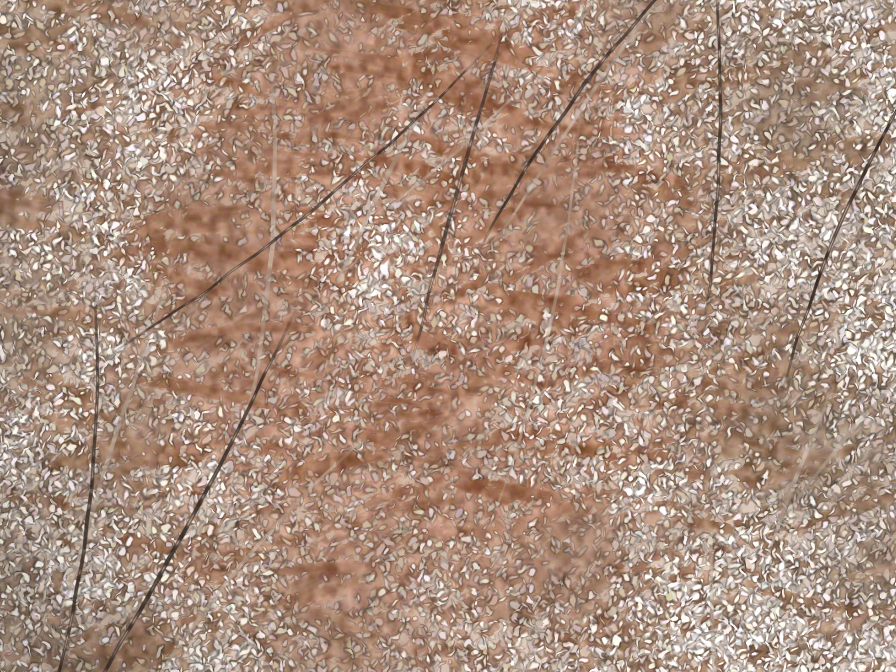
Write a WebGL 2 fragment shader that draws this texture.

```glsl
#version 300 es
precision highp float;

uniform vec2 u_resolution;
out vec4 outColor;

vec3 hash3(vec2 p) {
  vec3 q = fract(p.xyx * vec3(.1031, .1030, .0973));
  q += dot(q, q.yxz + 33.33);
  return fract((q.xxy + q.yzz) * q.zyx);
}

float noise(vec2 p) {
  vec2 i = floor(p), f = fract(p);
  f = f * f * (3. - 2. * f);
  return mix(mix(hash3(i).x, hash3(i + vec2(1, 0)).x, f.x),
             mix(hash3(i + vec2(0, 1)).x, hash3(i + vec2(1, 1)).x, f.x), f.y);
}

float fbm(vec2 p) {
  float sum = 0., amp = .53;
  for (int i = 0; i < 4; i++) {
    sum += amp * noise(p);
    p = p * 2.03 + 17.3;
    amp *= .5;
  }
  return sum;
}

mat2 rotation(float a) {
  return mat2(cos(a), -sin(a), sin(a), cos(a));
}

// Long thin furrows running in a few crossing directions
float furrows(vec2 p) {
  float depth = 0.;
  for (int i = 0; i < 3; i++) {
    float k = float(i);
    vec2 q = rotation(-.22 + .35 * k) * p;
    q.y += .035 * noise(q * 5. + k * 9.);
    float n = fbm(q * vec2(6., 38.) + k * 31.);
    depth = max(depth, smoothstep(.56, .76, n) * (1. - .12 * k));
  }
  return depth;
}

// Glossy skin flakes with soft dark rims, scattered over one jittered grid
void addFlakes(inout vec3 color, vec2 p, float scale, float density, float glare, float px) {
  vec2 g = p * scale, cell = floor(g);
  float blur = scale * px * .75, rim = 0., gloss = 0.;
  vec3 tint = vec3(1);
  for (int y = -1; y <= 1; y++)
    for (int x = -1; x <= 1; x++) {
      vec2 id = cell + vec2(x, y) + scale * 3.;
      vec3 a = hash3(id), b = hash3(id + 211.7);
      vec2 q = rotation(.2 + 2.5 * a.z) * (g - cell - vec2(x, y) - a.xy);
      vec2 size = vec2(mix(.2, .46, b.x), mix(.1, .23, b.y));
      float d = (length(q / size) - 1.) * size.y;
      float present = smoothstep(-.1, .1, density - b.z);
      float cover = present * (1. - smoothstep(-blur, blur, d));
      rim = max(rim, present * (1. - smoothstep(0., .16, abs(d - .12))));
      if (cover > gloss) {
        gloss = cover;
        vec3 hue = (hash3(id + 57.1) - .5) * vec3(.05, .07, .11);
        float shine = smoothstep(-.25, .25, glare - a.x);
        tint = mix(vec3(.80, .72, .66), vec3(.98, .955, .935), shine) + hue;
      }
    }
  color *= 1. - rim * vec3(.17, .16, .15);
  color = mix(color, tint, gloss * .92);
}

// Curved tapering hairs; the first ones are pale, the last ones dark
void addHairs(inout vec3 color, vec2 p, float px) {
  for (int i = 0; i < 18; i++) {
    float k = float(i);
    bool dark = i > 10;
    vec3 a = hash3(vec2(k * 7.3 + 2., 41.)), b = hash3(vec2(k * 3.7 + 5., 97.));
    float slot = dark ? (k - 10.5) / 7. : (k + .5) / 11.;
    vec2 root = vec2(slot * 1.36 + .08 * (a.x - .5), a.y);
    vec2 q = rotation(mix(.65, 1.65, fract(k * .618))) * (p - root);
    float reach = mix(.16, dark ? .5 : .36, b.x);
    float along = q.x / reach;
    float d = abs(q.y - (b.y - .5) * .6 * q.x * q.x - .003 * noise(vec2(q.x * 20., k)));
    float width = mix(.0018, .0036, b.z) * (1. - .45 * abs(along));
    float body = 1. - smoothstep(width - px * .5, width + px, d);
    body *= 1. - smoothstep(.6, 1., abs(along));
    float streak = noise(vec2(q.x * 90., k * 13.));
    vec3 pale = mix(vec3(.60, .53, .47), vec3(.86, .81, .76), streak);
    vec3 ink = mix(vec3(.19, .15, .13), vec3(.48, .40, .35), streak * streak);
    ink += .25 * smoothstep(.5, .9, streak) * (1. - smoothstep(0., width * .6, d));
    color = mix(color, dark ? ink : pale, body * (dark ? mix(.65, .95, a.z) : .6));
  }
}

void main() {
  float px = 1. / u_resolution.y;
  vec2 p = gl_FragCoord.xy * px;
  float outer = smoothstep(.22, .75, length((p - vec2(.62, .56)) * vec2(1.1, .75)));
  float furrow = furrows(p);
  float patches = fbm(p * 6. + 4.) - .5;
  float glare = clamp(.28 + .4 * outer + 1.6 * patches, 0., 1.);
  vec2 warped = p + .006 * vec2(noise(p * 125.), noise(p * 125. + 40.));

  // Skin tone, rosy in the middle and greyer outside, finely mottled
  vec3 color = mix(vec3(.735, .575, .475), vec3(.59, .42, .305), furrow * .85);
  color += vec3(.02, -.015, -.01) * (1. - outer);
  color = mix(color, vec3(.585, .515, .455), (.15 + .6 * outer) * (1. - .5 * furrow));
  color += .22 * (noise(warped * 90.) - .5) + .2 * (fbm(p * 45.) - .5);
  color += (hash3(floor(p * 150.)) - .5) * vec3(.03, .03, .05);

  // Irregular sheen and flakes, both thinning out inside the furrows
  float density = .56 + .36 * outer + 1.5 * patches - .5 * furrow;
  float edge = .72 - .28 * density;
  float sheen = smoothstep(edge, edge + .13, fbm(rotation(.5) * warped * vec2(60., 95.)));
  color = mix(color, mix(vec3(.79, .70, .63), vec3(.91, .87, .84), glare), sheen * .7);
  for (int i = 0; i < 3; i++)
    addFlakes(color, warped + float(i) * .37, 92. - 17. * float(i), density * .8, glare, px);

  // Broad lighting: bright glare patches, dim lower left
  color *= 1. + .25 * patches + .05 * outer;
  addHairs(color, p, px);
  color *= 1. - .14 * smoothstep(.6, 0., p.x + p.y);
  outColor = vec4(clamp(color, 0., 1.), 1);
}
```
